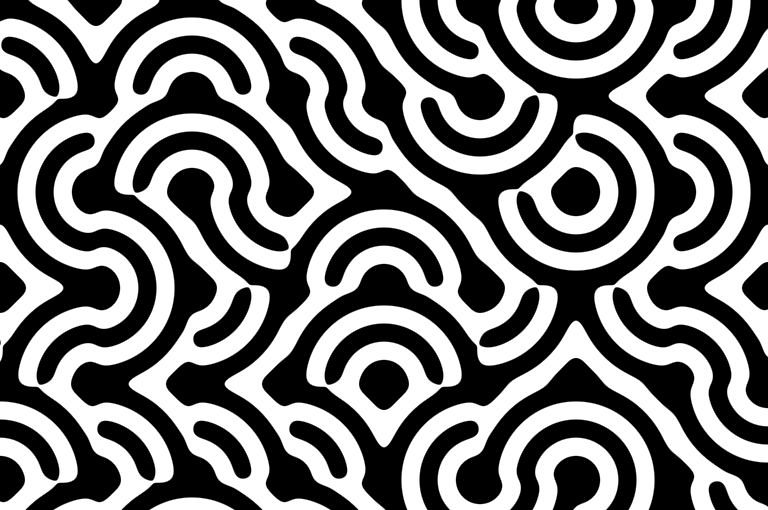
Write a WebGL 1 fragment shader that draws this pattern.

```glsl
precision highp float;

uniform vec2 u_resolution;

#define TILES_ACROSS 8.0    // tiles along the canvas width
#define RING_START 0.165    // radius of the innermost dark ring, in tiles
#define RING_PERIOD 0.375   // distance between dark rings, in tiles
#define RING_COUNT 3.0      // light rings per tile
#define BLUR_SIGMA 0.068    // rounding of corners and seams, in tiles
#define SAMPLES_PER_TILE 20.0
#define EDGE_PIXELS 1.2     // width of the smoothed edge
#define SEED 17.0

const float TAU = 6.2831853;
const vec3 DARK = vec3(0.0);
const vec3 LIGHT = vec3(1.0);

float hash(vec2 p) {
  return fract(sin(dot(p, vec2(127.1, 311.7))) * 43758.5453);
}

// Concentric rings around one random corner of each tile: -1 dark, +1 light
float tileRings(vec2 p) {
  vec2 cell = floor(p);
  float pick = floor(hash(cell + SEED) * 4.0);
  vec2 corner = vec2(mod(pick, 2.0), floor(pick / 2.0));
  float radius = distance(p - cell, corner);
  float phase = clamp((radius - RING_START) / RING_PERIOD, 0.0, RING_COUNT);
  return -cos(TAU * phase);
}

// Gaussian blur over a lattice aligned to the tiles: xy gradient, z value
vec3 blurredRings(vec2 p) {
  vec2 base = floor(p * SAMPLES_PER_TILE) + 0.5;
  float variance = BLUR_SIGMA * BLUR_SIGMA;
  vec3 sum = vec3(0.0);
  float total = 0.0;
  for (int j = -4; j <= 4; j++) {
    for (int i = -4; i <= 4; i++) {
      vec2 tap = (base + vec2(float(i), float(j))) / SAMPLES_PER_TILE;
      vec2 offset = tap - p;
      float weight = exp(-0.5 * dot(offset, offset) / variance);
      sum += weight * tileRings(tap) * vec3(offset / variance, 1.0);
      total += weight;
    }
  }
  return sum / total;
}

void main() {
  // Tile space, counted from the upper left corner
  float scale = TILES_ACROSS / u_resolution.x;
  vec2 p = vec2(gl_FragCoord.x, u_resolution.y - gl_FragCoord.y) * scale;

  // Threshold at zero, with the gradient giving an even edge width
  vec3 field = blurredRings(p);
  float edgeDistance = field.z / max(length(field.xy), 1.0);
  float light = clamp(0.5 + edgeDistance / (scale * EDGE_PIXELS), 0.0, 1.0);

  gl_FragColor = vec4(mix(DARK, LIGHT, light), 1.0);
}
```
